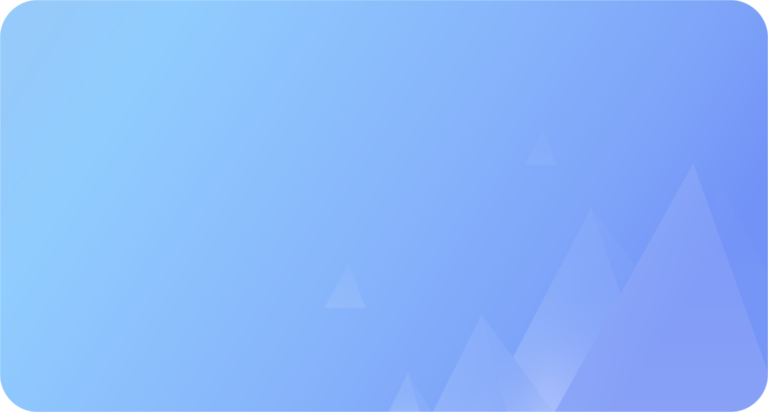
Reproduce this background procedurally as a Shadertoy shader.

```glsl
// A soft blue diagonal gradient on a rounded card, with pale translucent
// peaks rising at the lower right and two small triangles floating above.
// Each peak is a triangle distance that tints the gradient towards its base.

const float ASPECT = 1.87;           // layout width when the height is 1
const float CORNER_RADIUS = 0.092;
const vec2 GRADIENT_DIR = vec2(0.845, -0.535);

const vec3 PAGE_WHITE = vec3(1.0);
const vec3 CORNER_BLUE = vec3(0.59, 0.79, 0.98);
const vec3 SKY_CYAN = vec3(0.565, 0.80, 0.995);
const vec3 MID_BLUE = vec3(0.53, 0.71, 0.985);
const vec3 DEEP_BLUE = vec3(0.49, 0.64, 0.975);
const vec3 INDIGO = vec3(0.445, 0.575, 0.97);
const vec3 LILAC_TINT = vec3(0.80, 0.80, 0.97);
const vec3 MIST_TINT = vec3(0.92, 0.94, 1.0);

// Gradient stops measured along the diagonal from the top left corner
vec3 skyColor(vec2 p) {
    float t = dot(p - vec2(0.0, 1.0), GRADIENT_DIR);
    vec3 color = mix(CORNER_BLUE, SKY_CYAN, smoothstep(0.0, 0.39, t));
    color = mix(color, MID_BLUE, clamp((t - 0.39) / 0.67, 0.0, 1.0));
    color = mix(color, DEEP_BLUE, clamp((t - 1.06) / 0.46, 0.0, 1.0));
    return mix(color, INDIGO, clamp((t - 1.52) / 0.28, 0.0, 1.0));
}

// Signed distance to the line a-b, positive on its right-hand side
float sideDistance(vec2 p, vec2 a, vec2 b) {
    vec2 d = normalize(b - a);
    return dot(p - a, vec2(d.y, -d.x));
}

// base = (left x, right x, y); strength = tint amount at the apex and base
void paintPeak(inout vec3 color, vec3 sky, vec2 p, vec2 apex, vec3 base,
               vec3 tint, vec2 strength) {
    float leftSide = sideDistance(p, apex, base.xz);
    float rightSide = sideDistance(p, base.yz, apex);
    float dist = max(max(leftSide, rightSide), base.z - p.y);
    float pixel = 1.0 / iResolution.y;
    float cover = 1.0 - smoothstep(-pixel, pixel, dist);
    float depth = clamp((apex.y - p.y) / (apex.y - base.z), 0.0, 1.0);
    vec3 face = mix(sky, tint, mix(strength.x, strength.y, depth * depth));
    color = mix(color, face, cover);
}

float roundedBox(vec2 p, vec2 halfSize, float radius) {
    vec2 q = abs(p) - halfSize + radius;
    return length(max(q, 0.0)) + min(max(q.x, q.y), 0.0) - radius;
}

void mainImage(out vec4 fragColor, in vec2 fragCoord) {
    vec2 p = fragCoord / iResolution.xy * vec2(ASPECT, 1.0);
    vec3 sky = skyColor(p);
    vec3 color = sky;

    // Floating triangles
    paintPeak(color, sky, p, vec2(0.849, 0.361), vec3(0.790, 0.890, 0.253), MIST_TINT, vec2(0.05, 0.13));
    paintPeak(color, sky, p, vec2(1.322, 0.687), vec3(1.278, 1.356, 0.600), MIST_TINT, vec2(0.02, 0.06));

    // Faint far slope at the right edge
    paintPeak(color, sky, p, vec2(1.755, 0.55), vec3(1.60, 2.06, -0.02), LILAC_TINT, vec2(0.03, 0.06));

    // Middle peak: shaded flank, then bright face with mist at its foot
    paintPeak(color, sky, p, vec2(1.439, 0.495), vec3(1.30, 1.84, -0.02), MIST_TINT, vec2(0.03, 0.07));
    paintPeak(color, sky, p, vec2(1.439, 0.495), vec3(1.169, 1.618, -0.02), MIST_TINT, vec2(0.07, 0.30));
    vec2 mistOffset = (p - vec2(1.335, 0.0)) / vec2(0.11, 0.14);
    float mist = 0.18 * exp(-dot(mistOffset, mistOffset));

    // Low peaks, each a flank behind a face
    paintPeak(color, sky, p, vec2(1.173, 0.237), vec3(1.10, 1.350, -0.005), MIST_TINT, vec2(0.07, 0.24));
    color = mix(color, MIST_TINT, mist * smoothstep(1.22, 1.34, p.x));
    paintPeak(color, sky, p, vec2(1.173, 0.237), vec3(1.051, 1.235, -0.005), MIST_TINT, vec2(0.10, 0.17));
    paintPeak(color, sky, p, vec2(0.993, 0.095), vec3(0.96, 1.054, -0.005), MIST_TINT, vec2(0.04, 0.08));
    paintPeak(color, sky, p, vec2(0.993, 0.095), vec3(0.944, 1.024, -0.005), MIST_TINT, vec2(0.10, 0.20));

    // Tall front peak
    paintPeak(color, sky, p, vec2(1.688, 0.604), vec3(1.351, 1.905, 0.0), LILAC_TINT, vec2(0.16, 0.25));

    // Rounded card outline
    vec2 halfSize = vec2(ASPECT, 1.0) * 0.5;
    float pixel = 1.0 / iResolution.y;
    float outside = smoothstep(-pixel, pixel, roundedBox(p - halfSize, halfSize, CORNER_RADIUS));
    fragColor = vec4(mix(color, PAGE_WHITE, outside), 1.0);
}
```
